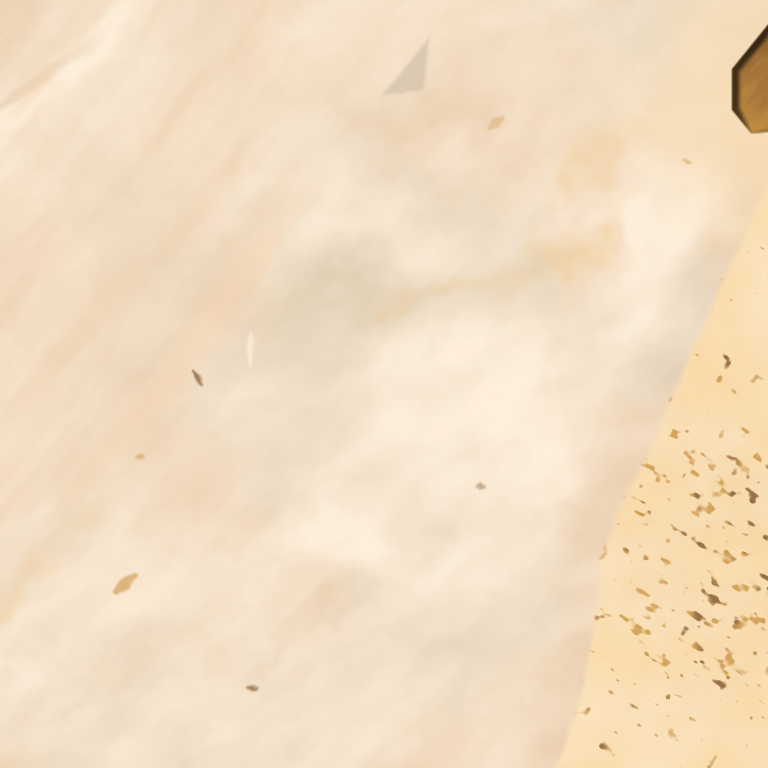
Reproduce this texture procedurally as a Shadertoy shader.

```glsl
// Pale cream marble slab with diagonal veins, beside a speckled sandstone strip.
#define SHADE vec3(.922, .812, .690)
#define GREY vec3(.895, .825, .725)
#define PALE vec3(.990, .930, .848)
#define SAND vec3(.982, .873, .700)
#define OCHRE vec3(.940, .790, .570)
#define PEACH vec3(.970, .830, .690)
#define GOLD vec3(.80, .59, .28)
#define BROWN vec3(.50, .34, .17)
#define VEIN_ANGLE .92
#define CLOUD_CONTRAST .85
#define SPECK_LEVEL .80
#define EDGE_BLUR .006

float hash(vec2 p) {
    vec3 q = fract(vec3(p.xyx) * .1031);
    q += dot(q, q.yzx + 33.33);
    return fract((q.x + q.y) * q.z);
}

float noise(vec2 p) {
    vec2 i = floor(p), f = fract(p), e = vec2(0, 1);
    f = f * f * (3. - 2. * f);
    return mix(mix(hash(i), hash(i + e.yx), f.x),
               mix(hash(i + e.xy), hash(i + e.yy), f.x), f.y);
}

vec2 turn(vec2 p, float a) {
    float c = cos(a), s = sin(a);
    return vec2(c * p.x + s * p.y, c * p.y - s * p.x);
}

float fbm(vec2 p) {
    float sum = 0., amp = .516;
    for (int i = 0; i < 5; i++) {
        sum += amp * noise(p);
        p = turn(p, .5) * 2.03 + 17.3;
        amp *= .5;
    }
    return sum;
}

// Noise stretched along an angle, centred on zero.
float streaks(vec2 p, float angle, vec2 freq) {
    vec2 q = turn(p, angle) * freq + 40.;
    return .5 * noise(q) + .3 * noise(q * 2.1) + .2 * noise(q * 4.3) - .5;
}

// Elliptical stain with a flat heart and a soft rim.
float blob(vec2 p, float x, float y, float rx, float ry, float angle) {
    vec2 q = turn(p - vec2(x, y), angle) / vec2(rx, ry);
    return smoothstep(.05, .85, exp(-dot(q, q)));
}

// Tapered chip with a centre, angle, half length and width.
float chip(vec2 p, float x, float y, float angle, float len, float width) {
    vec2 q = turn(p - vec2(x, y), angle);
    float h = clamp(q.x, -len, len);
    float r = width * (1. - .5 * abs(h) / len);
    return 1. - smoothstep(-.003, .003, length(q - vec2(h, 0)) - r);
}

// Signed distance to the line a-b, positive on its left.
float side(vec2 p, vec2 a, vec2 b) {
    vec2 d = normalize(b - a);
    return d.x * (p.y - a.y) - d.y * (p.x - a.x);
}

vec3 marble(vec2 p, float inset) {
    vec2 warp = vec2(fbm(p * 9.), fbm(p * 9. + 50.)) - .5;
    vec2 ripple = vec2(fbm(p * 32.), fbm(p * 32. + 70.)) - .5;
    vec2 q = p + .12 * warp + .04 * ripple, v = p + .04 * warp + .006 * ripple;
    float veined = smoothstep(-.08, .08, side(q, vec2(.17, .42), vec2(.38, .73)));

    // Cloudy tone with pale and grey patches.
    float tone = .47 + CLOUD_CONTRAST * (fbm(q * vec2(6, 8)) - .5) - .05 * veined;
    tone += .6 * (fbm(turn(p, .6) * vec2(15, 26)) - .5) * (1. - .5 * veined);
    tone += .36 * blob(q, .58, .47, .17, .13, .2);
    tone += .36 * blob(q, .51, .68, .10, .06, .1);
    tone += .38 * blob(q, .87, .68, .12, .07, 1.2);
    tone += .38 * blob(q, .46, .31, .10, .06, -.2);
    tone += .34 * blob(q, .70, .37, .09, .06, .8);
    tone -= .40 * blob(q, .43, .59, .14, .07, .2);
    tone -= .20 * blob(q, .57, .81, .12, .09, .3);
    tone -= .28 * blob(q, .43, .47, .07, .05, 0.);
    tone -= .30 * blob(q, .42, .18, .12, .02, .5);

    // Diagonal veins, flatter near the foot, and a grey rim.
    float vein = streaks(v, VEIN_ANGLE, vec2(4, 30));
    float low = 1. - smoothstep(.1, .45, p.y);
    tone += vein * mix(.15, .55, veined) + .4 * low * streaks(q, .5, vec2(5, 20));
    tone += .5 * blob(v, .06, .89, .17, .025, .68);
    tone -= .5 * blob(v, .05, .90, .11, .008, .6);
    tone -= .32 * (1. - smoothstep(.01, .1, inset)) * (1. - smoothstep(.6, .85, p.y));
    float cool = smoothstep(.35, .65, fbm(q * 5. + 9.)) * (1. - .6 * veined);
    vec3 col = mix(mix(SHADE, GREY, cool), PALE, clamp(tone, -.1, 1.05));

    // Warm stains.
    float warm = .55 * blob(q, .76, .74, .15, .05, .75)
               + .6 * blob(q, .54, .605, .09, .022, .45)
               + .4 * blob(q, .05, .25, .09, .02, .85);
    col = mix(col, OCHRE, warm * smoothstep(.2, .75, fbm(p * 18.)));
    float peach = .45 * blob(v, .27, .58, .22, .022, VEIN_ANGLE);
    col = mix(col, PEACH, peach + .25 * veined * smoothstep(.05, .3, -vein));
    return mix(col, SAND, .55 * blob(p, 1., .87, .15, .17, 0.));
}

// Sandstone with slanted specks that gather in drifts.
vec3 sandstone(vec2 p) {
    vec2 q = turn(p, -.55);
    float grain = .7 * noise(q * vec2(75, 120)) + .3 * noise(q * vec2(150, 220));
    float dense = blob(p, .94, .24, .17, .2, 0.) + .5 * blob(p, .95, .45, .12, .12, 0.);
    float level = SPECK_LEVEL - .1 * dense + .2 * (.5 - fbm(p * 16.));
    vec3 col = mix(SAND, PALE, .9 * (fbm(p * 14.) - .4));
    col = mix(col, OCHRE, .4 * dense * fbm(p * 30.));
    vec3 speck = mix(GOLD, BROWN, smoothstep(.45, .8, noise(p * 45.)));
    return mix(col, speck, .8 * smoothstep(level - .03, level + .13, grain));
}

void mainImage(out vec4 fragColor, in vec2 fragCoord) {
    vec2 p = fragCoord / iResolution.xy;
    // Slab boundary, curving inwards at the foot.
    float foot = .27 - p.y;
    float edge = .78 - (foot < 0. ? .45 * foot : .8 * foot * foot);
    float inset = edge - p.x + .012 * (fbm(p * 14.) - .5);
    vec3 col = mix(sandstone(p), marble(p, inset), smoothstep(-EDGE_BLUR, EDGE_BLUR, inset));
    // Triangular inclusion.
    vec2 w = p + .005 * (vec2(noise(p * 90.), noise(p * 90. + 30.)) - .5);
    vec2 a = vec2(.495, .874), b = vec2(.553, .883), c = vec2(.56, .954);
    float tri = min(min(side(w, a, b), side(p, b, c)), side(p, c, a));
    col = mix(col, GREY * .94, .85 * smoothstep(-.003, .005, tri));
    // Chips and pits.
    col = mix(col, PALE, .8 * chip(w, .326, .545, 1.6, .02, .005));
    col = mix(col, BROWN, .75 * chip(w, .258, .508, -.95, .01, .003));
    col = mix(col, GOLD, .6 * chip(w, .163, .24, .75, .016, .008));
    col = mix(col, BROWN, .7 * chip(w, .33, .104, 0., .005, .003));
    col = mix(col, GOLD, .6 * chip(w, .183, .405, .3, .004, .003));
    col = mix(col, BROWN, .4 * chip(w, .625, .366, 0., .003, .005));
    col = mix(col, GOLD, .35 * chip(w, .647, .84, .6, .01, .006));
    col = mix(col, GOLD, .5 * chip(w, .893, .79, 0., .004, .003));
    // Broken hollow with a dark upper rim and golden floor.
    float hollow = min(side(p, vec2(1, .968), vec2(.957, .915)), p.x - .953);
    hollow = min(hollow, min(side(p, vec2(.953, .857), vec2(.975, .83)), w.y - .826));
    float glow = .8 * fbm(turn(p, .9) * vec2(20, 70)) + 6. * (.88 - p.y);
    vec3 ground = mix(BROWN * 1.1, GOLD, clamp(glow, 0., 1.));
    ground *= mix(.4, 1., smoothstep(.005, .014, hollow + .3 * max(.86 - p.y, 0.)));
    col = mix(col, ground, smoothstep(-.002, .002, hollow));
    fragColor = vec4(col, 1);
}
```
